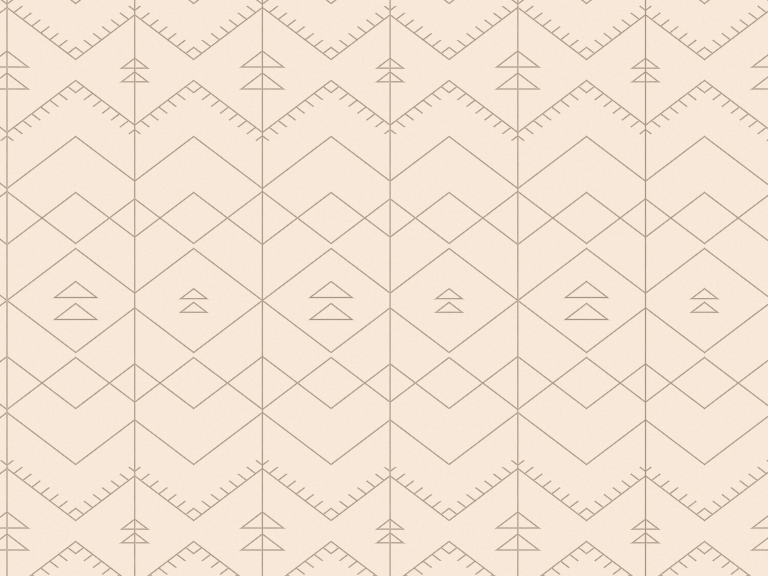
Reproduce this pattern procedurally as a Shadertoy shader.

```glsl
#define REPEATS_ACROSS 3.007
#define ROW_HEIGHT 1.805
#define ORIGIN vec2(0.0274, 1.0787)
#define SLOPE 0.757
#define PEAK_X 0.269
#define LINE_WIDTH 0.0045
#define TICK_REACH 0.0313
#define TICK_SPACING 0.0352
#define SMALL_SCALE 0.62
#define GRAIN 0.012
#define PAPER vec3(0.97, 0.91, 0.85)
#define INK vec3(0.66, 0.58, 0.51)

// Lengths are measured in horizontal repeats.

vec2 hashGradient(vec2 cell) {
    vec3 h = fract(cell.xyx * vec3(0.1031, 0.1030, 0.0973));
    h += dot(h, h.yzx + 33.33);
    float angle = 6.2832 * fract((h.x + h.y) * h.z);
    return vec2(cos(angle), sin(angle));
}

float gradientNoise(vec2 p) {
    vec2 i = floor(p), f = fract(p);
    vec2 w = f * f * f * (f * (f * 6.0 - 15.0) + 10.0);
    vec2 e = vec2(0.0, 1.0);
    float low = mix(dot(hashGradient(i), f),
                    dot(hashGradient(i + e.yx), f - e.yx), w.x);
    float high = mix(dot(hashGradient(i + e.xy), f - e.xy),
                     dot(hashGradient(i + e.yy), f - e.yy), w.x);
    return mix(low, high, w.y);
}

// Outline of two stacked triangles centred on the origin
float trianglePair(vec2 p, float scale) {
    float halfWidth = 0.0822 * scale, height = 0.0627 * scale;
    float stepY = 0.0861 * scale;
    p.y -= (p.y < 0.0 ? -0.5 : 0.5) * stepY;
    p.y += 0.5 * height;
    float side = dot(vec2(abs(p.x), p.y - height),
                     normalize(vec2(height, halfWidth)));
    return abs(max(-p.y, side));
}

// Short strokes on the inner side of a zigzag; the first pair closes a diamond
float ticks(float run, float rise) {
    float along = SLOPE * run - rise;
    float across = SLOPE * run + rise;
    float k = max(0.0, round((along / (2.0 * SLOPE) - TICK_REACH) / TICK_SPACING));
    float offset = along - 2.0 * SLOPE * (TICK_REACH + k * TICK_SPACING);
    return max(abs(offset), max(across, -across - 2.0 * SLOPE * TICK_REACH));
}

float patternDistance(vec2 p) {
    // Signed position in the repeat, then mirrored both ways
    float x = fract(p.x + 0.5) - 0.5;
    float y = (fract(p.y / ROW_HEIGHT + 0.5) - 0.5) * ROW_HEIGHT;
    float u = abs(x), v = abs(y);
    float run = abs(u - PEAK_X);
    float zig = SLOPE * run;

    // Zigzag bands, with ticks along the outermost
    float d = abs(v - 0.2232 - zig);
    d = min(d, abs(v - 0.2036 + zig));
    d = min(d, abs(v - 0.4229 + zig));
    d = min(d, abs(v - 0.6421 + zig));
    d = min(d, abs(v - 0.8614 + zig));
    d = min(d, ticks(run, v - 0.8614));
    d /= sqrt(1.0 + SLOPE * SLOPE);

    // Vertical rules
    float ruleX = min(u, 0.5 - u);
    d = min(d, ruleX);

    // Large and small triangles, on the peaks or on the rules
    bool onRule = v > 0.25 * ROW_HEIGHT;
    bool large = onRule ? u < 0.25 : x > 0.0;
    vec2 t = onRule ? vec2(ruleX, y - sign(y) * 0.5 * ROW_HEIGHT) : vec2(run, y);
    return min(d, trianglePair(t, large ? 1.0 : SMALL_SCALE));
}

// Box-filtered coverage of a stroke, correct below one pixel
float strokeCoverage(float d, float pixel) {
    float halfWidth = 0.5 * LINE_WIDTH;
    return clamp((halfWidth - d) / pixel + 0.5, 0.0, 1.0)
         - clamp((-halfWidth - d) / pixel + 0.5, 0.0, 1.0);
}

void mainImage(out vec4 fragColor, in vec2 fragCoord) {
    float pixel = REPEATS_ACROSS / iResolution.x;
    vec2 p = fragCoord * pixel - ORIGIN;

    // Paper grain and slightly uneven ink
    float grain = gradientNoise(p * 85.0 + 400.0);
    float wear = 1.0 + 0.12 * gradientNoise(p * 24.0 + 150.0);

    float ink = strokeCoverage(patternDistance(p), 1.15 * pixel) * wear;
    vec3 color = mix(PAPER, INK, clamp(ink, 0.0, 1.0)) + GRAIN * grain;
    fragColor = vec4(color, 1.0);
}
```
